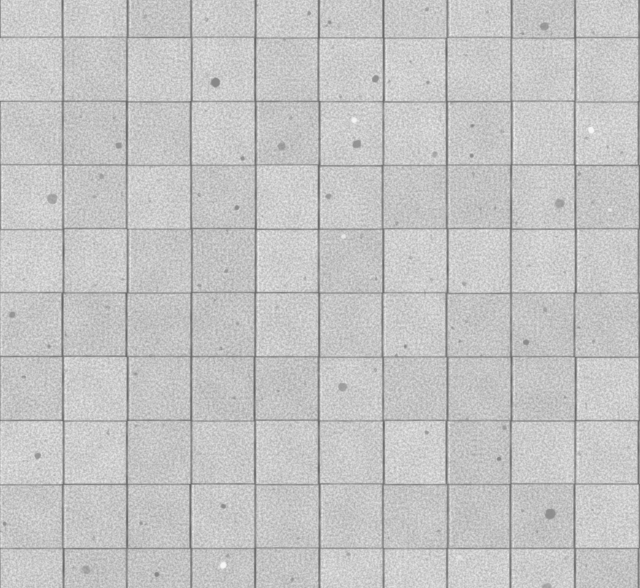
A WebGL 1 fragment shader for this texture:

```glsl
precision highp float;
// Pale grey square tiles with speckled grain, thin dark joints and scattered spots.
uniform vec2 u_resolution;

float hash(vec2 p) {
  vec3 q = fract(vec3(p.xyx) * vec3(0.1031, 0.1030, 0.0973));
  q += dot(q, q.yzx + 33.33);
  return fract((q.x + q.y) * q.z);
}

vec2 gradient(vec2 cell) {
  float angle = 6.2832 * hash(cell + 71.0);
  return vec2(cos(angle), sin(angle));
}

float gradientNoise(vec2 p) {
  vec2 i = floor(p), f = p - i;
  vec2 u = f * f * f * (f * (f * 6.0 - 15.0) + 10.0);
  float a = dot(gradient(i), f);
  float b = dot(gradient(i + vec2(1.0, 0.0)), f - vec2(1.0, 0.0));
  float c = dot(gradient(i + vec2(0.0, 1.0)), f - vec2(0.0, 1.0));
  float d = dot(gradient(i + 1.0), f - 1.0);
  return mix(mix(a, b, u.x), mix(c, d, u.x), u.y);
}

// Soft-edged coverage of a shape of half-width w at distance d
float cover(float d, float w, float pixel) {
  return 1.0 - smoothstep(w - pixel, w + pixel, d);
}

void main() {
  // Ten columns across; partial rows at the top and bottom
  vec2 p = gl_FragCoord.xy / u_resolution * vec2(10.0, 9.215) + vec2(0.014, 0.375);
  float pixel = 10.0 / u_resolution.x;
  vec2 tile = floor(p), local = fract(p);

  // Tone of each tile, broad mottling and fine grain
  float tone = 0.79 + 0.05 * (hash(tile + 5.0) - 0.6);
  tone += 0.03 * gradientNoise(p * 2.3 + 40.0);
  mat2 turn = mat2(0.8, 0.6, -0.6, 0.8);
  tone += 0.11 * gradientNoise(p * 23.7 + 300.0);
  tone += 0.09 * gradientNoise(turn * p * 36.3 + 600.0);
  tone -= 0.13 * smoothstep(0.4, 0.65, gradientNoise(p * 9.1 + 150.0));

  // Dark pits and a few white flecks
  for (int i = 0; i < 2; i++) {
    vec2 seed = tile + 37.0 * float(i + 1);
    vec2 center = 0.08 + 0.84 * vec2(hash(seed + 11.3), hash(seed + 23.7));
    float kind = hash(seed + 3.1), size = hash(seed + 17.9);
    float d = length(local - center) + 0.02 * gradientNoise(p * 14.0 + 90.0);
    float pit = cover(d, 0.028 + 0.065 * pow(size, 5.0), pixel * 1.2);
    float fleck = cover(d, 0.025 + 0.025 * size, pixel * 1.2);
    tone = mix(tone, 0.52, pit * step(kind, 0.25) * mix(0.45, 1.0, hash(seed + 8.2)));
    tone = mix(tone, 0.97, fleck * step(0.95, kind) * mix(0.6, 1.0, size));
  }

  // Joints shift slightly and change strength from tile to tile
  vec2 joint = floor(p + 0.5);
  vec2 upright = vec2(joint.x, tile.y), level = vec2(tile.x, joint.y);
  float dx = p.x - joint.x - 0.022 * (hash(upright + 51.0) - 0.5);
  float dy = p.y - joint.y - 0.018 * (hash(level + 83.0) - 0.5);
  float wear = 0.88 + 0.35 * gradientNoise(p * 5.3 + 200.0);

  // Pale lip on the right of some upright joints
  float lip = cover(abs(dx - 0.045), 0.006, pixel);
  tone += 0.09 * lip * smoothstep(0.3, 0.9, hash(upright + 29.0));

  float across = cover(abs(dy), 0.011, pixel) * wear * mix(0.7, 1.0, hash(level + 13.0));
  float down = cover(abs(dx), 0.016, pixel) * wear * mix(0.75, 1.05, hash(upright + 67.0));
  tone = mix(tone, 0.47, clamp(across, 0.0, 1.0));
  tone = mix(tone, 0.40, clamp(down, 0.0, 1.0));

  gl_FragColor = vec4(vec3(tone), 1.0);
}
```
